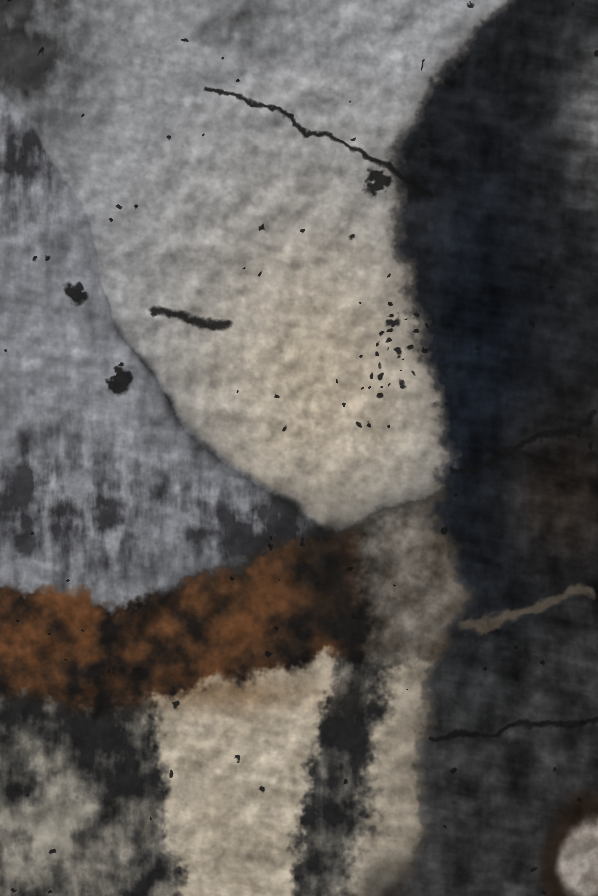
Write a Shadertoy shader that draws this texture.

```glsl
// Weathered cliff: pale slabs, a diagonal ridge, a rusty ledge and a black water stain.
float hash(vec2 p) {
  vec3 q = fract(p.xyx * .1031);
  q += dot(q, q.yzx + 33.33);
  return fract((q.x + q.y) * q.z);
}

float noise(vec2 p) {
  vec2 i = floor(p), f = fract(p);
  f *= f * (3. - 2. * f);
  return mix(mix(hash(i), hash(i + vec2(1, 0)), f.x),
             mix(hash(i + vec2(0, 1)), hash(i + 1.), f.x), f.y);
}

// Layered noise centred on zero
float fbm(vec2 p, int octaves) {
  float sum = 0., amp = .5, total = 0.;
  for (int i = 0; i < octaves; i++) {
    sum += amp * noise(p);
    total += amp;
    amp *= .55;
    p = mat2(1.6, 1.2, -1.2, 1.6) * p + 17.3;
  }
  return sum / total - .5;
}

// Outline through evenly spaced knots
float profile(float t, float knots[13]) {
  t = clamp(t, 0., 11.99);
  int i = int(t);
  return mix(knots[i], knots[i + 1], fract(t));
}

float edge(float d, float soft) { return smoothstep(-soft, soft, d); }

float blob(vec2 p, vec2 center, vec2 radius) {
  vec2 q = (p - center) / radius;
  return exp(-dot(q, q));
}

float stroke(vec2 p, vec2 a, vec2 b, float width) {
  vec2 ab = b - a;
  float d = length(p - a - ab * clamp(dot(p - a, ab) / dot(ab, ab), 0., 1.));
  return 1. - smoothstep(.2 * width, width, d);
}

float speckles(vec2 p, float cells, float density) {
  vec2 g = p * cells, id = floor(g);
  vec2 center = .3 + .4 * vec2(hash(id + 3.1), hash(id + 8.7));
  float size = .15 + .25 * hash(id + 5.3);
  float d = length(fract(g) - center) + .25 * noise(g * 4.) - .12;
  return step(hash(id), density) * (1. - smoothstep(size * .5, size, d));
}

void mainImage(out vec4 fragColor, in vec2 fragCoord) {
  // x runs 0..2 rightward, y runs 0..3 downward
  vec2 uv = fragCoord / iResolution.xy;
  vec2 p = vec2(uv.x * 2., 3. - uv.y * 3.);

  // Noise fields
  float broad = fbm(p * 4., 5), mottle = fbm(p * 11. + 40., 5), grain = fbm(p * 48., 2);
  float drips = fbm(p * vec2(24, 6) + 9., 4);
  float strata = fbm(vec2(p.x * 6. + p.y, p.y * 30. - p.x * 5.), 4);
  float relief = fbm(p * 13., 5) - fbm(p * 13. + vec2(.25, .35), 5);
  float rough = .09 * (broad + mottle) + .04 * grain;
  vec2 w = p + .08 * vec2(broad, mottle);

  // Outlines of the main masses
  float ridgeY = profile(w.x * 8., float[13](.3, .42, .65, 1.05, 1.25, 1.42, 1.53, 1.61, 1.69, 1.79, 1.9, 2., 2.1));
  float floorY = profile(p.x * 8., float[13](1.95, 1.98, 2.03, 2.03, 1.97, 1.95, 1.93, 1.88, 1.82, 1.8, 1.75, 1.69, 1.62));
  float ledgeY = profile(p.x * 8., float[13](2.32, 2.34, 2.37, 2.38, 2.34, 2.32, 2.29, 2.26, 2.22, 2.2, 2.2, 2.2, 2.2));
  float stainX = profile(p.y * 4., float[13](1.7, 1.48, 1.33, 1.35, 1.38, 1.44, 1.49, 1.46, 1.57, 1.43, 1.42, 1.42, 1.36));

  // Upper slab: cool above, cream in the middle
  vec3 col = mix(vec3(.55, .555, .565), vec3(.67, .625, .555), blob(p, vec2(1.08, 1.3), vec2(.5, .65)));
  col += .12 * mottle + .1 * strata;
  float soot = blob(p, vec2(.08, .12), vec2(.24, .38)) + .45 * blob(p, vec2(.82, .08), vec2(.18, .12));
  col = mix(col, vec3(.19), clamp(soot * (.85 + 2. * mottle + drips), 0., .9));

  // Left wedge under the ridge
  float ridge = p.y - ridgeY + .03 * mottle;
  vec3 wedge = vec3(.55, .555, .575) + .2 * mottle + .14 * strata;
  float grime = .2 + .75 * blob(p, vec2(.2, 1.7), vec2(.42, .22))
    + .9 * blob(p, vec2(.92, 1.75), vec2(.3, .15)) + .75 * blob(p, vec2(.08, .55), vec2(.18, .22));
  wedge = mix(wedge, vec3(.17, .17, .18), clamp(grime * (.65 + 3. * mottle + 2.2 * drips), 0., .9));
  col = mix(col, wedge, edge(ridge, .018));
  float shade = exp(-abs(ridge - .02) / .035) * smoothstep(.2, .6, p.x) * smoothstep(1.2, 1.1, p.x);
  col = mix(col, vec3(.15), shade * clamp(.75 + 2. * mottle, 0., 1.));

  // Rusty ledge, grey-brown on its right
  float below = p.y - floorY + rough;
  vec3 rust = mix(vec3(.11, .1, .095), vec3(.38, .25, .16), clamp(.4 + 2.2 * mottle + 1.4 * broad, 0., 1.));
  vec3 rock = vec3(.36, .335, .305) + .5 * mottle;
  col = mix(col, mix(rust, rock, edge(p.x - 1.22 + rough, .04)), edge(below, .025));
  col = mix(col, vec3(.12), .65 * exp(-abs(below) / .05) * smoothstep(.35, .75, p.x));
  col = mix(col, vec3(.1), .85 * blob(p + rough, vec2(1.14, 1.96), vec2(.12, .2)));

  // Charcoal foot with two cream faces
  float pale = .2 + .75 * blob(p, vec2(.16, 2.85), vec2(.2, .22));
  vec3 foot = mix(vec3(.14), vec3(.53, .51, .47), clamp(pale + 2. * mottle + drips, 0., 1.));
  float drop = p.y - 2.2;
  float face = edge(p.x - .5 - .13 * drop + rough, .03) * edge(1.12 - .2 * drop - p.x + rough, .025);
  face = max(face, .85 * edge(p.x - 1.28 + .1 * drop + 1.5 * rough, .05));
  foot = mix(foot, vec3(.63, .59, .525) + .2 * mottle + .16 * strata, face);
  foot = mix(foot, vec3(.43, .31, .2), .5 * blob(p, vec2(.75, 2.32), vec2(.3, .06)));
  foot = mix(foot, vec3(.1), blob(p, vec2(1.36, 3.02), vec2(.14, .12)));
  col = mix(col, foot, edge(p.y - ledgeY + rough, .025));

  // Black water stain
  float stain = p.x - stainX + rough;
  vec3 wet = mix(vec3(.125, .128, .135), vec3(.187), smoothstep(1.95, 2.2, p.y));
  wet = mix(wet, vec3(.075, .095, .125), .85 * blob(p, vec2(1.6, 1.25), vec2(.2, .8)));
  wet = mix(wet, vec3(.16, .14, .125), blob(p, vec2(1.9, 1.65), vec2(.2, .25)));
  wet = mix(wet, vec3(.34), blob(p, vec2(2.02, .42), vec2(.13, .3)));
  wet *= 1. + 1.1 * mottle + .6 * strata + .5 * drips;
  col = mix(col, vec3(.25, .22, .19), .6 * exp(-abs(stain) / .03));
  col = mix(col, wet, edge(stain, .035));

  // Pale hollow in the corner
  float hollow = length((w - vec2(1.96, 2.88)) / vec2(.13, .19));
  col = mix(col, vec3(.15, .12, .1), smoothstep(1.4, 1., hollow));
  col = mix(col, vec3(.56, .53, .5) + .5 * mottle, smoothstep(.9, .55, hollow));

  // Cracks, lichen and seam
  vec2 bend = vec2(1.14, .47);
  float crack = max(stroke(w, vec2(.7, .28), bend, .012), stroke(w, bend, vec2(1.45, .65), .014));
  crack = max(crack, stroke(w, vec2(.52, 1.04), vec2(.76, 1.09), .024));
  crack = max(crack, stroke(w, vec2(1.5, 1.58), vec2(2, 1.4), .018));
  crack = max(crack, stroke(w, vec2(1.45, 2.47), vec2(2, 2.4), .016));
  float marks = blob(p, vec2(1.26, .61), vec2(.06)) + blob(p, vec2(.25, .97), vec2(.05))
    + blob(p, vec2(.39, 1.27), vec2(.05)) + blob(p, vec2(1.3, 1.07), vec2(.04));
  crack = max(crack, smoothstep(.35, .7, marks * (.8 + 3. * mottle + grain)));
  crack = max(crack, speckles(w, 30., .015 + .5 * blob(p, vec2(1.32, 1.2), vec2(.12, .18))));
  col = mix(col, vec3(.08), .85 * crack);
  col = mix(col, vec3(.38, .34, .29), .7 * stroke(w, vec2(1.55, 2.1), vec2(2, 1.97), .025));

  // Surface lighting
  col *= 1. + .55 * relief + .22 * grain;
  fragColor = vec4(clamp(col, 0., 1.), 1);
}
```
